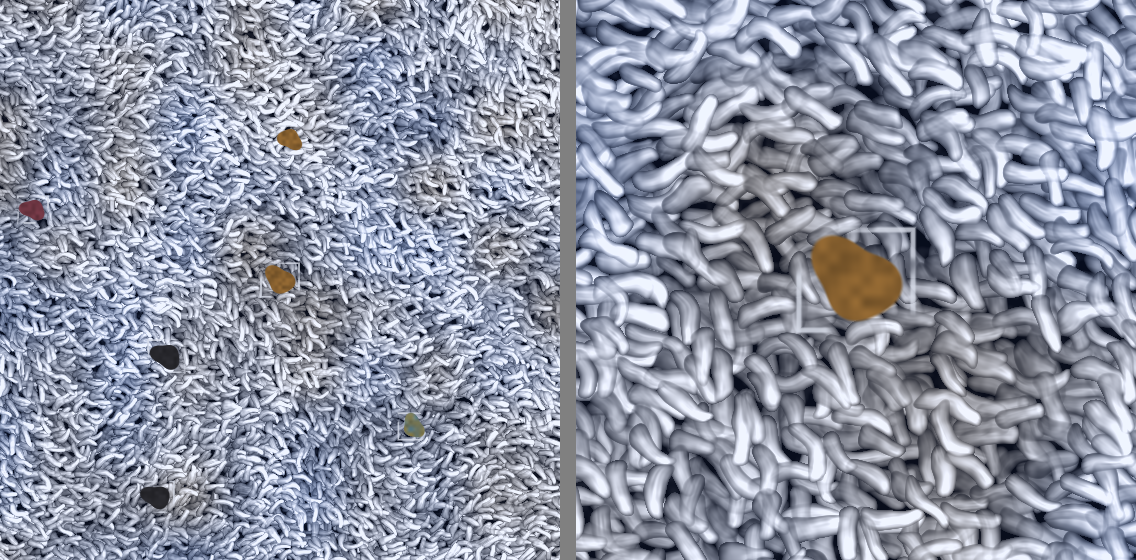
Left, the full canvas; right, a detail of the centre.
This texture is drawn by a Shadertoy shader. Its source:

```glsl
// A shaggy blue-grey rug of short curled strands with a few scraps lying on it.

vec3 hash3(vec2 p) {
    vec3 q = fract(vec3(p.xyx) * vec3(0.1031, 0.1030, 0.0973));
    q += dot(q, q.yxz + 33.33);
    return fract((q.xxy + q.yzz) * q.zyx);
}

float noise(vec2 p) {
    vec2 cell = floor(p), f = fract(p);
    f = f * f * (3.0 - 2.0 * f);
    float low = mix(hash3(cell).x, hash3(cell + vec2(1, 0)).x, f.x);
    float high = mix(hash3(cell + vec2(0, 1)).x, hash3(cell + vec2(1, 1)).x, f.x);
    return mix(low, high, f.y);
}

mat2 rotation(float a) {
    return mat2(cos(a), -sin(a), sin(a), cos(a));
}

// Brightness of overlapping strands; the highest strand dominates the blend.
float pileTone(vec2 p) {
    vec2 q = p * 84.0 + 0.5 * vec2(noise(p * 70.0), noise(p * 70.0 + 31.0));
    vec2 home = floor(q);
    float lean = 0.4 + 2.6 * (noise(p * 5.0 + 3.0) - 0.5);
    float weightSum = 0.15;
    float toneSum = 0.15 * 0.06;
    for (int y = -2; y <= 2; y++)
    for (int x = -2; x <= 2; x++) {
        vec2 cell = home + vec2(x, y);
        vec3 place = hash3(cell + 17.0);
        vec3 look = hash3(cell + 211.0);
        vec2 l = rotation(-lean - 1.9 * (place.z - 0.5)) * (q - cell - place.xy);
        l.y += (look.z - 0.5) * 0.5 * l.x * l.x;

        // Tapered capsule, lit on its crown and darker at its root
        float halfLength = mix(0.7, 1.25, look.y);
        float along = clamp(l.x / halfLength, -1.0, 1.0);
        float d = length(vec2(l.x - along * halfLength, l.y));
        float width = 0.43 - 0.07 * along;
        float cover = 1.0 - smoothstep(width - 0.16, width + 0.06, d);
        float crown = 1.0 - 0.55 * d * d / (width * width);
        float tone = mix(0.4, 1.3, mix(look.x, look.y, 0.4)) * crown * (0.84 + 0.18 * along);
        tone *= 0.9 + 0.2 * noise(vec2(l.x * 1.5, l.y * 9.0) + cell * 7.0);

        float weight = cover * exp(10.0 * look.x);
        weightSum += weight;
        toneSum += weight * tone;
    }
    return toneSum / weightSum;
}

// Scattered scraps, each inside a broken pale outline.
vec3 addScraps(vec3 col, vec2 p) {
    for (int i = 0; i < 6; i++) {
        float n = float(i);
        vec3 rnd = hash3(vec2(n, 9.0));
        vec2 l = p - mix(vec2(0.05), vec2(0.95), fract(0.5 + n * vec2(0.7549, 0.5698)));
        float radius = mix(0.021, 0.028, rnd.x);

        vec2 box = abs(l) - radius * vec2(1.25, 1.1);
        float frame = abs(max(box.x, box.y));
        float broken = smoothstep(0.45, 0.6, noise(p * 55.0 + n));
        col = mix(col, vec3(0.85, 0.87, 0.92), 0.8 * broken * (1.0 - smoothstep(0.0006, 0.0025, frame)));

        vec2 r = rotation(-0.7 + 0.8 * (rnd.y - 0.5)) * l;
        float a = atan(r.y, r.x);
        float d = length(r * vec2(0.95, 1.35)) - radius * (1.0 + 0.13 * sin(3.0 * a + 6.0 * rnd.z));
        vec3 tint = vec3(0.52, 0.37, 0.18);
        if (i % 4 == 1) tint = vec3(0.15, 0.15, 0.17);
        if (i % 4 == 2) tint = vec3(0.43, 0.21, 0.26);
        if (i % 4 == 3) tint = mix(vec3(0.32, 0.45, 0.50), vec3(0.55, 0.48, 0.25), noise(p * 90.0));
        tint *= 0.85 + 0.3 * noise(p * 150.0);
        col = mix(col, tint, 1.0 - smoothstep(-0.001, 0.002, d));
    }
    return col;
}

void mainImage(out vec4 fragColor, in vec2 fragCoord) {
    vec2 p = fragCoord / iResolution.y;

    // Broad worn and shaded patches
    float patches = 0.6 * noise(p * 4.0 + 8.0) + 0.4 * noise(p * 12.0);
    float tone = pileTone(p) * (0.72 + 0.6 * patches);
    tone += 0.14 * (noise(p * 230.0) - 0.5);
    tone = clamp(tone, 0.05, 0.96);

    // Cool grey, bluer in the mid tones of some patches
    vec3 col = tone + vec3(-0.02, 0.0, 0.06);
    float blue = (noise(p * 9.0 + 40.0) - 0.35) * tone * (1.0 - tone);
    col += blue * vec3(-0.35, -0.1, 0.35);

    fragColor = vec4(clamp(addScraps(col, p), 0.0, 1.0), 1.0);
}
```
